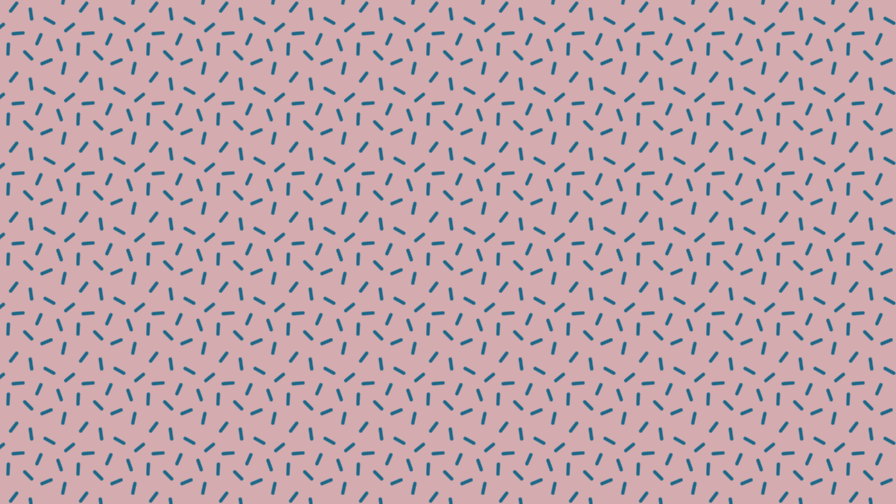
This pattern is drawn by a WebGL 1 fragment shader. Its source:

```glsl
precision highp float;
// Scattered round-ended dashes on a dusty pink ground, in a square repeat.
// Each tile spreads its dashes over a sheared lattice, nudges them off it and
// turns them by even steps; distances wrap round the tile borders.

uniform vec2 u_resolution;

#define TILES_PER_HEIGHT 7.2
#define DASH_COUNT 11
#define LATTICE_STEP 7.0
#define DASH_LENGTH 0.188
#define DASH_WIDTH 0.048
#define JITTER 0.03
#define TURN_STEP 0.77
#define UPRIGHT_BIAS 0.13
#define EDGE_SOFTNESS 0.005
#define GROUND vec3(0.832, 0.675, 0.690)
#define DASH_COLOR vec3(0.100, 0.405, 0.530)

const float PI = 3.14159265;

// Place of one dash inside the unit tile.
vec2 dashCenter(float index) {
  vec2 lattice = vec2(index, index * LATTICE_STEP) / float(DASH_COUNT);
  vec2 nudge = sin(index * vec2(2.4, 4.1) + vec2(0.6, 1.9));
  return lattice + JITTER * nudge + vec2(0.1, 0.47);
}

// Direction of one dash: even turns, drawn slightly towards upright.
vec2 dashDirection(float index) {
  float angle = PI * fract(0.48 + index * TURN_STEP);
  angle += UPRIGHT_BIAS * sin(2.0 * angle);
  return vec2(cos(angle), sin(angle));
}

// Shortest offset between two places in the endless repeat.
vec2 wrapOffset(vec2 offset) {
  return offset - floor(offset + 0.5);
}

// Signed distance to a dash with round ends, lying along a direction.
float dashDistance(vec2 p, vec2 direction) {
  float reach = 0.5 * (DASH_LENGTH - DASH_WIDTH);
  float along = clamp(dot(p, direction), -reach, reach);
  return length(p - direction * along) - 0.5 * DASH_WIDTH;
}

void main() {
  vec2 p = gl_FragCoord.xy / u_resolution.y * TILES_PER_HEIGHT;
  float pixel = TILES_PER_HEIGHT / u_resolution.y;

  // Nearest dash
  float nearest = 1.0;
  for (int i = 0; i < DASH_COUNT; i++) {
    float index = float(i);
    vec2 offset = wrapOffset(p - dashCenter(index));
    nearest = min(nearest, dashDistance(offset, dashDirection(index)));
  }

  // Soft edge, slightly wider than one pixel
  float edge = 1.2 * pixel + EDGE_SOFTNESS;
  float coverage = clamp(0.5 - nearest / edge, 0.0, 1.0);
  gl_FragColor = vec4(mix(GROUND, DASH_COLOR, coverage), 1.0);
}
```
